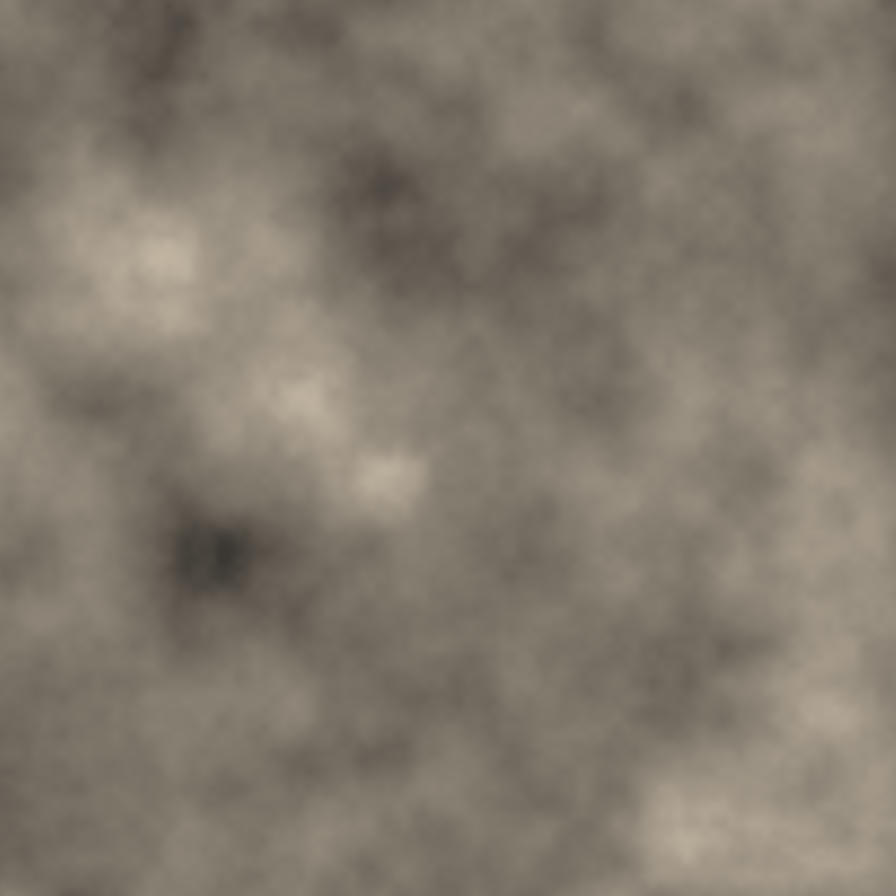
Give the GLSL for this texture, as a WebGL 1 fragment shader.

```glsl
precision highp float;
// Soft, cloudy warm-grey stone built from layered value noise.
uniform vec2 u_resolution;

float hash(vec2 p) {
  vec3 q = fract(vec3(p.xyx) * 0.1031);
  q += dot(q, q.yzx + 33.33);
  return fract((q.x + q.y) * q.z);
}

float valueNoise(vec2 p) {
  vec2 cell = floor(p);
  vec2 f = fract(p);
  vec2 s = f * f * (3.0 - 2.0 * f);
  float low = mix(hash(cell), hash(cell + vec2(1.0, 0.0)), s.x);
  float high = mix(hash(cell + vec2(0.0, 1.0)), hash(cell + vec2(1.0, 1.0)), s.x);
  return mix(low, high, s.y);
}

// Five octaves, each twice as fine and half as strong, centred on 0.5
float cloud(vec2 p) {
  float sum = 0.0;
  float weight = 0.5;
  for (int i = 0; i < 5; i++) {
    sum += weight * (valueNoise(p) - 0.5);
    p = p * 2.03 + vec2(17.3, 41.7);
    weight *= 0.5;
  }
  return 0.5 + sum;
}

// Ramp from charcoal through brown and olive grey to pale sand
vec3 stoneColor(float t) {
  vec3 color = vec3(0.23, 0.22, 0.20);
  color = mix(color, vec3(0.365, 0.335, 0.30), clamp((t - 0.11) / 0.16, 0.0, 1.0));
  color = mix(color, vec3(0.44, 0.412, 0.37), clamp((t - 0.27) / 0.13, 0.0, 1.0));
  color = mix(color, vec3(0.49, 0.465, 0.415), clamp((t - 0.40) / 0.10, 0.0, 1.0));
  color = mix(color, vec3(0.55, 0.517, 0.465), clamp((t - 0.50) / 0.11, 0.0, 1.0));
  color = mix(color, vec3(0.64, 0.598, 0.535), clamp((t - 0.61) / 0.14, 0.0, 1.0));
  return mix(color, vec3(0.80, 0.75, 0.67), clamp((t - 0.75) / 0.20, 0.0, 1.0));
}

void main() {
  vec2 uv = gl_FragCoord.xy / min(u_resolution.x, u_resolution.y);
  gl_FragColor = vec4(stoneColor(cloud(uv * 6.0 + vec2(23.4, 8.7))), 1.0);
}
```
